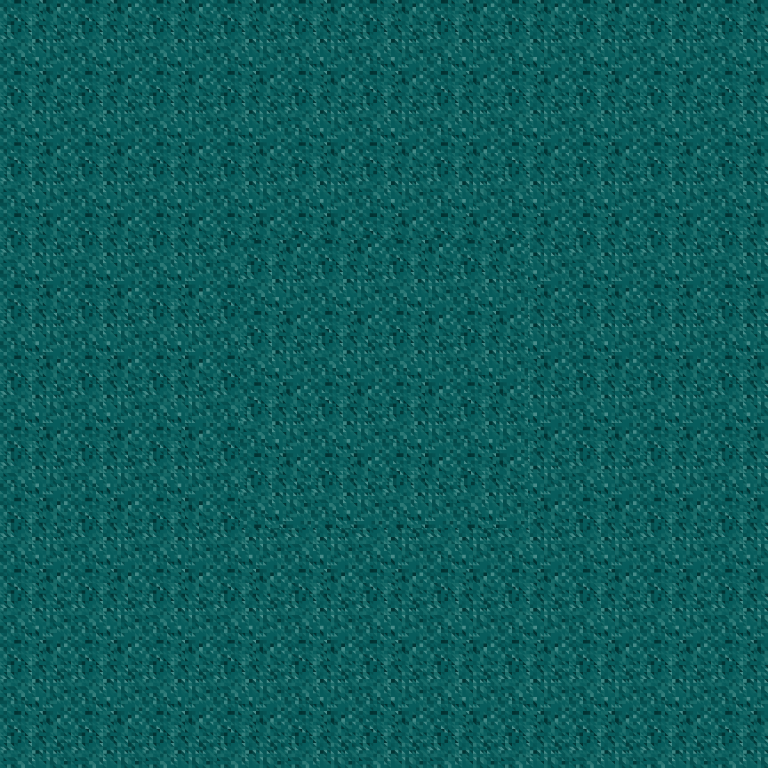
A Shadertoy shader for this texture:

```glsl
// Teal mosaic of tiny right triangles: one tile of 20 x 20 split squares repeats
// 10.8 times each way, counted from the upper left. A central square panel restarts
// the tiling at its own corner. Hashes shade each half; supersampling smooths edges.

const float REPEATS = 10.8;      // tiles across the canvas
const float CELLS = 20.0;        // split squares across one tile
const float PATCHES = 5.0;       // soft tone patches across one tile
const float PANEL_HALF = 0.1875; // half width of the central panel
const int SAMPLES = 4;           // subsamples per pixel side

const vec3 DEEP = vec3(0.005, 0.195, 0.195);
const vec3 DARK = vec3(0.02, 0.305, 0.305);
const vec3 TEAL = vec3(0.03, 0.36, 0.36);
const vec3 LIGHT = vec3(0.10, 0.42, 0.41);
const vec3 GLINT = vec3(0.29, 0.56, 0.55);

float hash(vec2 p) {
    return fract(sin(dot(p, vec2(12.9898, 78.233))) * 43758.5453);
}

// Value noise that wraps after the given whole period
float wrappedNoise(vec2 p, float period) {
    vec2 i = floor(p);
    vec2 f = smoothstep(0.0, 1.0, fract(p));
    vec2 a = mod(i, period);
    vec2 b = mod(i + 1.0, period);
    float low = mix(hash(a), hash(vec2(b.x, a.y)), f.x);
    float high = mix(hash(vec2(a.x, b.y)), hash(b), f.x);
    return mix(low, high, f.y);
}

// Soft oval spot, 1 at its centre
float spot(vec2 p, vec2 centre, vec2 radius) {
    vec2 d = (p - centre) / radius;
    return exp(-dot(d, d));
}

// Ramp from deep shade to glint, with most of the range close to teal
vec3 tealRamp(float tone) {
    vec3 colour = mix(DEEP, DARK, smoothstep(0.0, 0.13, tone));
    colour = mix(colour, TEAL, smoothstep(0.16, 0.40, tone));
    colour = mix(colour, LIGHT, smoothstep(0.58, 0.85, tone));
    return mix(colour, GLINT, smoothstep(0.88, 1.0, tone));
}

// Faint light and dark areas inside a tile
float patchTone(vec2 p) {
    float tone = 0.08 * (wrappedNoise(p * PATCHES, PATCHES) - 0.5);
    tone += 0.25 * spot(p, vec2(0.51, 0.15), vec2(0.08, 0.035));
    tone -= 0.15 * spot(p, vec2(0.69, 0.15), vec2(0.11, 0.05));
    tone -= 0.15 * spot(p, vec2(0.49, 0.88), vec2(0.10, 0.04));
    return tone;
}

// One tile of squares, each cut from upper left to lower right
vec3 triangleTile(vec2 p) {
    vec2 cell = floor(p * CELLS);
    vec2 local = fract(p * CELLS);
    float side = step(local.y, local.x);
    float whole = step(hash(cell + 71.3), 0.22); // some squares stay uncut
    float tone = hash(cell + 17.7 + 31.9 * side * (1.0 - whole));
    return tealRamp(tone + patchTone((cell + 0.5) / CELLS));
}

// Tiling measured downward from the upper left of the canvas or panel
vec3 mosaic(vec2 p) {
    vec2 fromCentre = abs(p - 0.5);
    float inPanel = step(max(fromCentre.x, fromCentre.y), PANEL_HALF);
    vec2 corner = vec2(0.5 - PANEL_HALF) * inPanel;
    return triangleTile(fract((p - corner) * REPEATS));
}

void mainImage(out vec4 fragColor, in vec2 fragCoord) {
    vec3 sum = vec3(0.0);
    for (int y = 0; y < SAMPLES; y++) {
        for (int x = 0; x < SAMPLES; x++) {
            vec2 jitter = (vec2(x, y) + 0.5) / float(SAMPLES) - 0.5;
            vec2 uv = (fragCoord + jitter) / iResolution.xy;
            sum += mosaic(vec2(uv.x, 1.0 - uv.y));
        }
    }
    fragColor = vec4(sum / float(SAMPLES * SAMPLES), 1.0);
}
```
